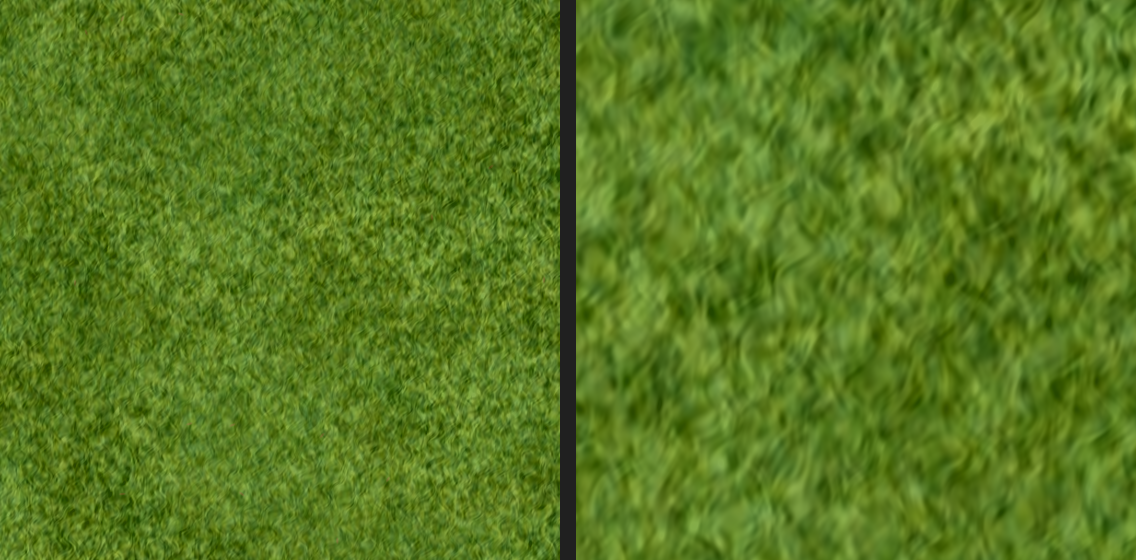
Left: the whole. Right: its middle third, enlarged.
This texture is drawn by a WebGL 1 fragment shader. Its source:

```glsl
precision highp float;
// Mown lawn seen from above: short, mostly upright blades of grass.
// Layers of stretched, tilted value noise form the blades; coarser noise adds
// tufts and broad patches, and a few straw flecks are scattered on a jittered grid.

uniform vec2 u_resolution;

#define BLADE_CELLS vec2(215.0, 92.0) // blades across and up the canvas
#define BLADE_CONTRAST 2.15
#define TUFT_CELLS vec2(88.0, 72.0)
#define TUFT_CONTRAST 2.0
#define PATCH_CELLS 7.0
#define PATCH_CONTRAST 1.1
#define BEND 0.014                    // sideways sway of the blades
#define HUE_VARIATION 0.11
#define FLECK_CELLS 11.0
#define FLECK_SHARE 0.10

const vec3 GRASS = vec3(0.342, 0.477, 0.122);
const vec3 TONE_STEP = vec3(0.070, 0.071, 0.056);
const vec3 STRAW = vec3(0.50, 0.43, 0.20);

float hash(vec2 p) {
  vec3 q = fract(p.xyx * vec3(0.1031, 0.1030, 0.0973));
  q += dot(q, q.yzx + 33.33);
  return fract((q.x + q.y) * q.z);
}

// Value noise centred on zero, from -0.5 to 0.5
float noise(vec2 p) {
  vec2 cell = floor(p);
  vec2 f = fract(p);
  f = f * f * (3.0 - 2.0 * f);
  float low = mix(hash(cell), hash(cell + vec2(1.0, 0.0)), f.x);
  float high = mix(hash(cell + vec2(0.0, 1.0)), hash(cell + 1.0), f.x);
  return mix(low, high, f.y) - 0.5;
}

float fbm(vec2 p) {
  float sum = 0.0;
  float weight = 1.0;
  for (int i = 0; i < 3; i++) {
    sum += weight * noise(p);
    p = p * 2.03 + 17.3;
    weight *= 0.6;
  }
  return sum;
}

vec2 rotate(vec2 p, float angle) {
  float c = cos(angle);
  float s = sin(angle);
  return vec2(c * p.x - s * p.y, s * p.x + c * p.y);
}

// Overlapping layers of blades, each leaning its own way
float blades(vec2 uv) {
  float sum = 0.0;
  for (int i = 0; i < 3; i++) {
    float layer = float(i);
    vec2 offset = vec2(37.0, 71.0) * layer + 300.0;
    float sway = BEND * noise(uv * 48.0 + offset);
    vec2 p = rotate(uv + vec2(sway, 0.0), 0.42 * (layer - 1.0) + 0.12);
    sum += noise(p * BLADE_CELLS * (1.0 + 0.14 * layer) + offset);
  }
  return sum;
}

// Coverage of small dry flecks, at most one per grid cell
float flecks(vec2 uv) {
  vec2 p = uv * FLECK_CELLS;
  vec2 cell = floor(p);
  vec2 jitter = 0.25 + 0.5 * vec2(hash(cell + 5.1), hash(cell + 9.7));
  vec2 d = rotate(fract(p) - jitter, 3.14 * hash(cell + 3.3));
  float present = step(hash(cell + 21.0), FLECK_SHARE);
  return present * (1.0 - smoothstep(0.3, 1.0, length(d / vec2(0.085, 0.035))));
}

void main() {
  vec2 uv = gl_FragCoord.xy / u_resolution;

  // Light and shade, in steps of about one standard deviation
  float broad = fbm(uv * PATCH_CELLS + 40.0);
  float liveliness = 1.0 + 0.45 * noise(uv * 5.0 + 90.0);
  float tone = BLADE_CONTRAST * blades(uv);
  tone += TUFT_CONTRAST * noise(rotate(uv, 0.3) * TUFT_CELLS + 150.0);
  tone += 0.9 * noise(uv * 34.0 + 210.0);
  tone = clamp(tone * liveliness + PATCH_CONTRAST * broad, -2.8, 2.8);
  vec3 color = GRASS + TONE_STEP * tone;

  // Yellow and cool tints, from single tufts to wide areas
  float tint = noise(uv * vec2(130.0, 85.0) + 400.0) + 0.5 * fbm(uv * 9.0 + 60.0);
  color += HUE_VARIATION * tint * vec3(0.45, 0.0, -0.35);
  color.b += 0.08 * noise(uv * vec2(110.0, 75.0) + 500.0);

  color = mix(color, STRAW + 0.05 * tone, 0.65 * flecks(uv));
  gl_FragColor = vec4(clamp(color, 0.0, 1.0), 1.0);
}
```
